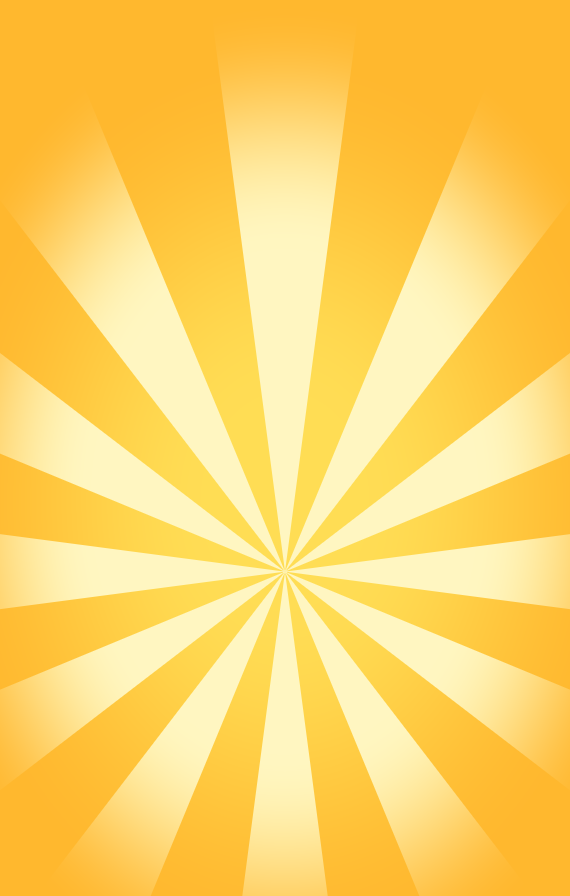
Write a Shadertoy shader that draws this background.

```glsl
// Sunburst: twelve cream rays spread from a point below the middle of a
// golden field. Rays are angular wedges from a folded polar angle; one
// elliptical falloff warms the field and fades the rays at the borders.

const float TAU = 6.2831853;
const float RAY_COUNT = 12.0;

const vec3 AMBER  = vec3(1.00, 0.72, 0.18);
const vec3 YELLOW = vec3(1.00, 0.865, 0.33);
const vec3 CREAM  = vec3(1.00, 0.965, 0.755);

// Smooth coverage of a shape from its signed distance (positive inside)
float coverage(float dist, float pixel) {
    return clamp(dist / pixel + 0.5, 0.0, 1.0);
}

// Equal wedges around the origin, the first one pointing straight up
float rays(vec2 p, float count, float pixel) {
    float period = TAU / count;
    float angle = atan(p.x, p.y);
    float fromAxis = abs(fract(angle / period + 0.5) - 0.5) * period;
    return coverage((0.25 * period - fromAxis) * length(p), pixel);
}

// Normalised elliptical distance: 0 at the centre, 1 on the rim
float ellipse(vec2 p, vec2 centre, vec2 radii) {
    return length((p - centre) / radii);
}

// Falls from 1 inside the inner radius to 0 at the outer one
float falloff(float inner, float outer, float q) {
    return 1.0 - smoothstep(inner, outer, q);
}

void mainImage(out vec4 fragColor, in vec2 fragCoord) {
    // Canvas height is one unit; x is measured from the middle
    float pixel = 1.0 / iResolution.y;
    vec2 p = (fragCoord - vec2(0.5 * iResolution.x, 0.0)) * pixel;
    vec2 hub = vec2(0.0, 0.362);

    // Golden field
    float q = ellipse(p, vec2(0.0, 0.44), vec2(0.43, 0.56));
    vec3 color = mix(AMBER, YELLOW, falloff(0.2, 0.92, q));

    // Rays dissolving toward the borders
    float ray = rays(p - hub, RAY_COUNT, pixel);
    color = mix(color, CREAM, ray * falloff(0.5, 1.0, q));

    // Small bright point where the rays meet
    float point = coverage(0.0025 - length(p - hub), pixel);
    color = mix(color, CREAM, 0.6 * point);

    fragColor = vec4(color, 1.0);
}
```
